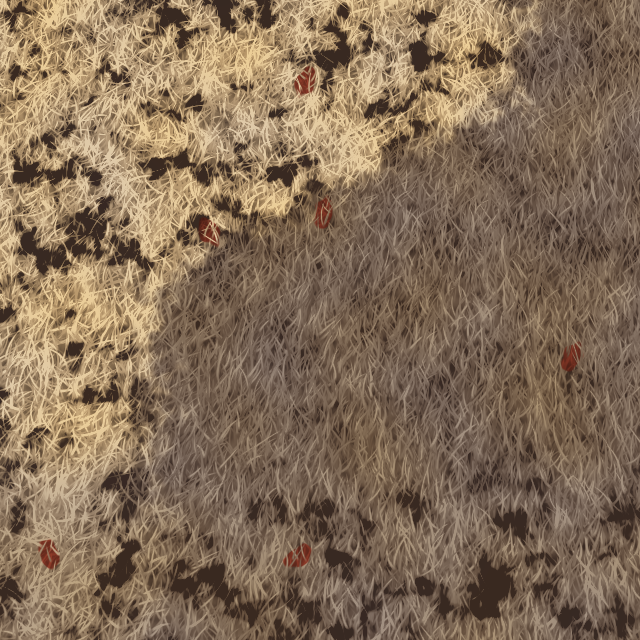
Write a WebGL 1 fragment shader that draws this texture.

```glsl
precision highp float;
// Dry lawn in raking sun: straw-coloured light at the upper left, brown shade
// at the right. Layers of curved blades, one per grid cell, build up a tone
// that is coloured by a sun or a shade ramp; a few red leaves lie in between.

uniform vec2 u_resolution;

const int LAYERS = 18;
const int LEAF_LAYER = 13;
const float CELL = 0.036;            // blade grid spacing
const float BLADE_WIDTH = 0.0019;    // half width at the root
const float SOFTNESS = 0.0015;       // blur of blade edges
const float SHADE_SPREAD = 0.8;      // blade angle range, radians
const float SUN_SPREAD = 1.4;
const float LEAN = 0.14;
const float BRIGHTNESS = 0.10;       // added to the tone everywhere
const float SUN_BOOST = 0.17;        // added to the tone in the sun
const float HOLLOW_DEPTH = 0.42;     // darkening between the tufts
const float LEAF_CELL = 0.19;
const float LEAF_CHANCE = 0.09;
const vec3 SOIL = vec3(0.22, 0.16, 0.13);
const vec3 UMBER = vec3(0.39, 0.31, 0.25);
const vec3 TAUPE = vec3(0.50, 0.42, 0.35);
const vec3 PALE = vec3(0.65, 0.57, 0.48);
const vec3 TAN = vec3(0.62, 0.50, 0.36);
const vec3 STRAW = vec3(0.80, 0.69, 0.53);
const vec3 GLINT = vec3(0.90, 0.80, 0.63);
const vec3 LEAF_RED = vec3(0.46, 0.19, 0.13);

vec4 hash4(vec2 p) {
  vec4 q = fract(p.xyxy * vec4(0.1031, 0.1030, 0.0973, 0.1099));
  q += dot(q, q.wzxy + 33.33);
  return fract((q.xxyz + q.yzzw) * q.zywx);
}

float gradientDot(vec2 cell, vec2 offset) {
  float angle = 6.2832 * hash4(cell + 71.0).x;
  return dot(vec2(cos(angle), sin(angle)), offset);
}

// Gradient noise, about -0.7 to 0.7
float noise(vec2 p) {
  vec2 i = floor(p), f = fract(p);
  vec2 u = f * f * f * (f * (f * 6.0 - 15.0) + 10.0);
  vec2 e = vec2(1.0, 0.0);
  return mix(mix(gradientDot(i, f), gradientDot(i + e, f - e), u.x),
             mix(gradientDot(i + e.yx, f - e.yx), gradientDot(i + 1.0, f - 1.0), u.x), u.y);
}

// Positive in the sun: left strip joined with the area above a slanted edge
float sunDistance(vec2 p) {
  float above = min(p.y - 0.41 - 0.55 * p.x, 0.81 - p.x);
  return max(above, 0.24 - p.x);
}

// x: coverage, y: tone of the blade owned by one cell
vec2 blade(vec2 q, vec4 shape, vec4 look, float spread) {
  float u = shape.z * 2.0 - 1.0;
  float angle = LEAN + spread * u * (0.6 + 0.4 * u * u);
  vec2 dir = vec2(sin(angle), cos(angle));
  float reach = CELL * mix(0.4, 1.0, shape.w);
  float along = dot(q, dir) / reach;
  float bend = (look.x - 0.5) * 0.6 * reach;
  float across = dot(q, vec2(dir.y, -dir.x)) - bend * along * along;
  float width = BLADE_WIDTH * mix(0.6, 1.25, look.y) * (0.75 - 0.4 * along);
  float soft = max(SOFTNESS, 0.7 / u_resolution.y);
  float cover = 1.0 - smoothstep(width - soft, width + soft, abs(across));
  cover *= 1.0 - smoothstep(0.5, 1.0, abs(along));
  return vec2(cover, 0.6 * look.z + 0.1 * along);
}

// Coverage of a scattered fallen leaf
float leaf(vec2 p) {
  vec2 id = floor(p / LEAF_CELL);
  vec4 h = hash4(id + 19.0);
  vec2 q = p - (id + 0.25 + 0.5 * h.xy) * LEAF_CELL;
  float c = cos(h.z * 6.2832), s = sin(h.z * 6.2832);
  q = vec2(c * q.x + s * q.y, c * q.y - s * q.x) / vec2(0.027, 0.016);
  float ragged = length(q) + 0.35 * noise(p * 60.0);
  return step(h.w, LEAF_CHANCE) * (1.0 - smoothstep(0.8, 1.0, ragged));
}

vec3 ramp(float t, vec3 low, vec3 middle, vec3 high, vec3 top) {
  vec3 c = mix(low, middle, smoothstep(0.0, 0.33, t));
  c = mix(c, high, smoothstep(0.28, 0.65, t));
  return mix(c, top, smoothstep(0.62, 1.0, t));
}

void main() {
  vec2 p = gl_FragCoord.xy / u_resolution.y;
  // Perspective: blades shrink towards the top
  vec2 ground = vec2((p.x - 0.5) * (1.0 + 0.35 * p.y), p.y + 0.2 * p.y * p.y) + 2.0;

  // Tufts and the ragged hollows between them
  vec2 warped = ground + 0.02 * vec2(noise(ground * 45.0), noise(ground * 45.0 + 9.0));
  float clump = 0.8 * noise(warped * 8.0) + 0.7 * noise(warped * 17.0 + 5.0)
              + 0.6 * noise(warped * 33.0 + 13.0);
  float hollow = smoothstep(0.08, 0.5, -clump);

  float edge = sunDistance(p);
  float sun = smoothstep(-0.03, 0.04, edge + 0.05 * clump + 0.025 * noise(ground * 40.0));
  sun *= mix(0.3, 1.0, smoothstep(0.1, 0.36, p.y));
  float spread = mix(SHADE_SPREAD, SUN_SPREAD, smoothstep(-0.25, 0.2, edge));
  float foreground = 1.0 - smoothstep(0.12, 0.32, p.y);
  float openness = max(sun, foreground);
  float bare = 0.7 * openness * hollow;

  // Blades from the soil upwards
  float tone = 0.1 + 0.25 * noise(ground * 50.0);
  float leafCover = 0.0;
  for (int layer = 0; layer < LAYERS; layer++) {
    float height = float(layer) / float(LAYERS - 1);
    vec2 shifted = ground + vec2(0.617, 0.371) * float(layer);
    vec2 home = floor(shifted / CELL);
    for (int j = -1; j <= 1; j++) {
      for (int i = -1; i <= 1; i++) {
        vec2 id = home + vec2(float(i), float(j));
        vec4 shape = hash4(id + float(layer) * 37.0);
        vec4 look = hash4(id + float(layer) * 53.0 + 211.0);
        vec2 b = blade(shifted - (id + shape.xy) * CELL, shape, look, spread);
        float cover = b.x * (1.0 - bare * step(look.w, 0.65));
        tone = mix(tone, b.y + 0.02 + 0.3 * height, cover);
        leafCover *= 1.0 - cover;
      }
    }
    if (layer == LEAF_LAYER) leafCover = leaf(p);
  }

  // Tuft shading, contrast and colour
  tone += (0.22 + 0.16 * openness) * clump;
  tone -= HOLLOW_DEPTH * hollow * mix(0.15, 1.0, openness);
  tone = 0.52 + (tone - 0.52) * mix(1.0, 1.15, openness);
  tone += BRIGHTNESS + SUN_BOOST * sun + 0.06 * foreground;
  vec3 shadeColor = ramp(tone, SOIL, UMBER, TAUPE, PALE);
  vec3 sunColor = ramp(tone, SOIL, TAN * 0.78, mix(TAN, STRAW, 0.5), GLINT);
  vec3 color = mix(shadeColor, sunColor, sun);
  float warmth = noise(ground * 6.0 + 31.0);
  color *= 1.0 + warmth * vec3(0.06, 0.02, -0.12);
  color = mix(color, LEAF_RED * (0.7 + 0.5 * tone), leafCover);
  gl_FragColor = vec4(clamp(color, 0.0, 1.0), 1.0);
}
```
